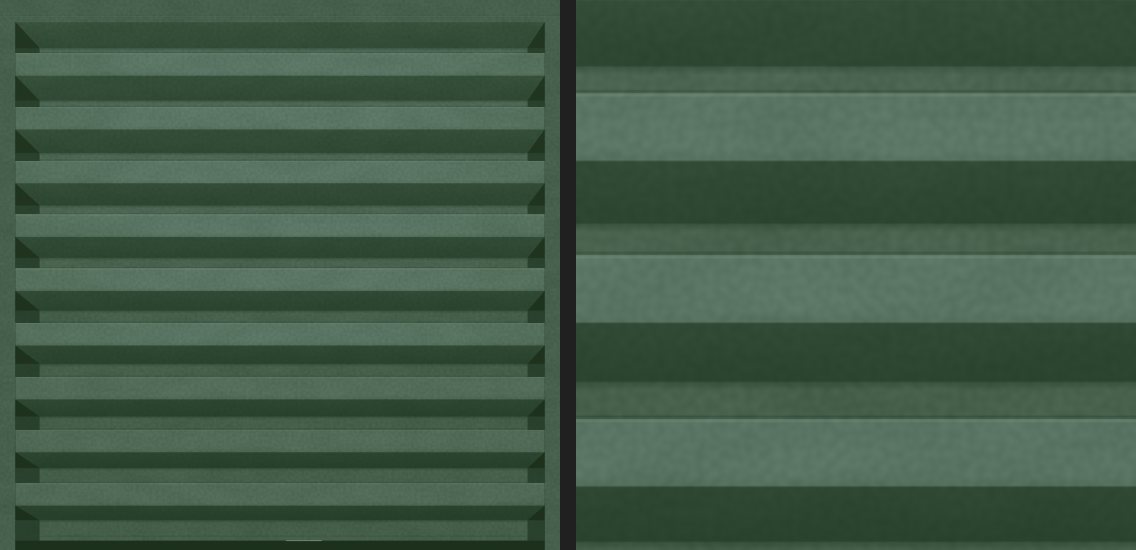
Left, the full canvas; right, a detail of the centre.
Give the GLSL for this texture, as a WebGL 2 fragment shader.

```glsl
#version 300 es
precision highp float;
// Green painted metal louvre: a flat frame around ten horizontal slats.
// Each row stacks a lit face, a shaded underside that narrows between slanted
// side walls, and a recessed strip; gradient noise gives the paint its grain.

uniform vec2 u_resolution;
out vec4 fragColor;

// Lengths are in canvas heights, measured down from the top.
const float PITCH = 0.0977;        // distance between slats
const float FACE = 0.0410;         // height of a lit face
const float UNDER_TOP = 0.0475;    // underside height, first row
const float UNDER_BOTTOM = 0.0265; // underside height, last row
const float LAST_ROW = 9.0;
const float FRAME_SIDE = 0.0280;
const float FRAME_LIP = 0.0293;    // fold line across the top rail
const float SILL = 0.9830;         // start of the dark bottom gap
const float WALL_LEFT = 0.0440;
const float WALL_RIGHT = 0.0310;
const float LINE = 0.0013;         // width of thin edge lines
const float GRAIN = 0.030;
const float MOTTLE = 0.022;

const vec3 FRAME_GREEN = vec3(0.275, 0.375, 0.300);
const vec3 FACE_LIGHT = vec3(0.355, 0.460, 0.390);
const vec3 FACE_DIM = vec3(0.300, 0.400, 0.325);
const vec3 UNDER_LIGHT = vec3(0.215, 0.315, 0.230);
const vec3 UNDER_DARK = vec3(0.150, 0.250, 0.170);
const vec3 BACK_LIGHT = vec3(0.305, 0.405, 0.335);
const vec3 BACK_DIM = vec3(0.270, 0.370, 0.290);
const vec3 WALL_GREEN = vec3(0.160, 0.255, 0.175);
const vec3 SHADOW = vec3(0.110, 0.190, 0.105);
const vec3 GLINT = vec3(0.620, 0.700, 0.620);

vec2 hashGradient(vec2 cell) {
    vec3 q = fract(cell.xyx * vec3(0.1031, 0.1030, 0.0973));
    q += dot(q, q.yzx + 33.33);
    float angle = 6.2832 * fract((q.x + q.y) * q.z);
    return vec2(cos(angle), sin(angle));
}

float gradientNoise(vec2 p) {
    vec2 i = floor(p), f = p - i;
    vec2 w = f * f * f * (f * (f * 6.0 - 15.0) + 10.0);
    float a = dot(hashGradient(i), f);
    float b = dot(hashGradient(i + vec2(1, 0)), f - vec2(1, 0));
    float c = dot(hashGradient(i + vec2(0, 1)), f - vec2(0, 1));
    float d = dot(hashGradient(i + 1.0), f - 1.0);
    return mix(mix(a, b, w.x), mix(c, d, w.x), w.y);
}

// Soft step, never narrower than a pixel.
float edge(float at, float x) {
    float soft = max(0.8 / u_resolution.y, 0.0009);
    return smoothstep(at - soft, at + soft, x);
}

float thinLine(float at, float x) {
    return edge(at - LINE * 0.5, x) - edge(at + LINE * 0.5, x);
}

// Top of a slat; a few lower slats sag slightly.
float slatTop(float row) {
    float offset = (row - 6.6) / 1.2;
    return row * PITCH - 0.001 + 0.0025 * exp(-offset * offset);
}

vec3 slats(float x, float y, float width) {
    float row = clamp(floor((y + 0.001) / PITCH), 0.0, LAST_ROW);
    if (y < slatTop(row)) row = max(row - 1.0, 0.0);
    float t = y - slatTop(row);
    float down = row / LAST_ROW;
    float center = 1.0 - abs(2.0 * x / width - 1.0);

    float underHeight = mix(UNDER_TOP, UNDER_BOTTOM, down);
    float u = clamp((t - FACE) / underHeight, 0.0, 1.0);
    float backMask = edge(FACE + underHeight, t);

    // Lit face, brightest at mid height and mid width
    float lit = (1.0 - 0.7 * smoothstep(5.5, 7.5, row)) * mix(0.6, 1.0, smoothstep(0.0, 0.7, center));
    vec3 face = mix(FACE_DIM, FACE_LIGHT, lit);
    face += 0.045 * thinLine(LINE, t) - 0.02 * smoothstep(0.8, 1.0, t / FACE);

    // Underside and recessed strip
    vec3 under = mix(UNDER_LIGHT, UNDER_DARK, clamp(0.75 * down + 0.35 * u, 0.0, 1.0));
    vec3 back = mix(BACK_LIGHT, BACK_DIM, smoothstep(0.1, 0.7, down));
    back -= 0.05 * (1.0 - smoothstep(0.0, 0.006, t - FACE - underHeight));
    back -= 0.05 * thinLine(slatTop(row + 1.0) - LINE, y);
    vec3 color = mix(under, back, backMask);

    // Side walls, cut along the diagonal of the underside
    float inset = min(x, width - x) - FRAME_SIDE;
    float wallDepth = x < 0.5 * width ? WALL_LEFT : WALL_RIGHT;
    float wallMask = 1.0 - edge(wallDepth * u, inset);
    vec3 wall = mix(SHADOW + 0.02 * (1.0 - down), WALL_GREEN, backMask);
    color = mix(color, wall, wallMask);
    return mix(face, color, edge(FACE, t));
}

void main() {
    vec2 p = gl_FragCoord.xy / u_resolution.y;
    float width = u_resolution.x / u_resolution.y;
    float x = p.x, y = 1.0 - p.y;
    vec3 color = slats(x, y, width);

    // Dark gap with a small glint below the last slat
    float glint = thinLine(SILL, y) * edge(0.52, x) * (1.0 - edge(0.585, x));
    color = mix(color, SHADOW, edge(SILL, y));
    color = mix(color, GLINT, 0.8 * glint);

    // Frame with its fold line and inner seam
    float side = min(x, width - x);
    float frameMask = max(1.0 - edge(FRAME_SIDE, side), 1.0 - edge(FACE - 0.001, y));
    vec3 frame = FRAME_GREEN + 0.03 * thinLine(FRAME_LIP, y) - 0.03 * thinLine(FRAME_LIP - LINE, y);
    color = mix(color, frame, frameMask);
    color -= 0.06 * thinLine(FRAME_SIDE, side) * edge(FACE, y);

    // Paint grain, stronger on lighter surfaces
    float grain = GRAIN * gradientNoise(p * 170.0) + MOTTLE * gradientNoise(p * vec2(14.0, 32.0));
    color += grain * smoothstep(0.15, 0.42, color.g);
    fragColor = vec4(color, 1.0);
}
```
